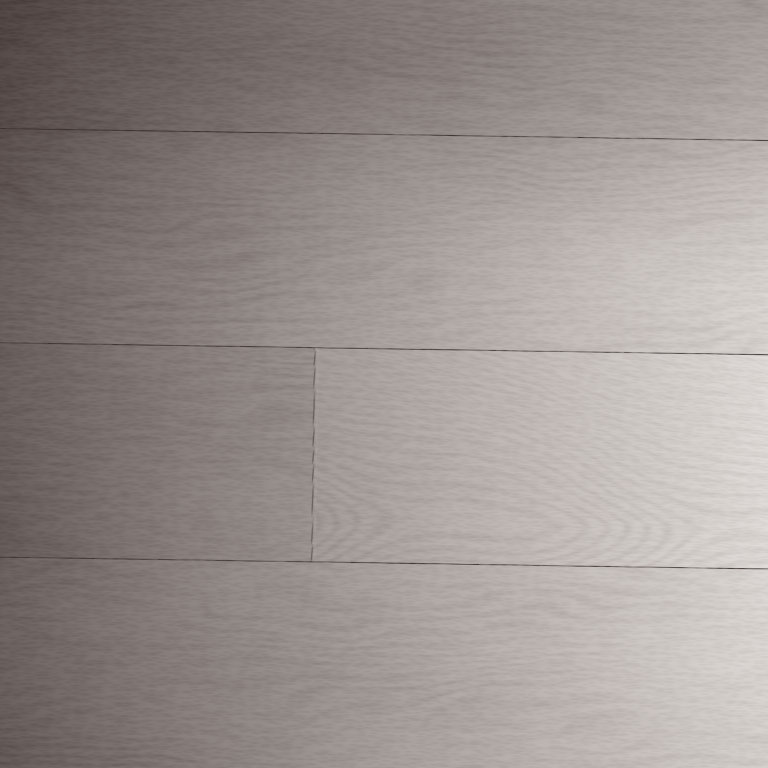
Give the GLSL for this texture, as a WebGL 1 fragment shader.

```glsl
precision highp float;
uniform vec2 u_resolution;

#define PLANK_HEIGHT 0.279
#define FIRST_SEAM 0.2747
#define TILT 0.0156
#define JOINT_X 0.406
#define SEAM_HALF_WIDTH 0.0006
#define RINGS 15.0
#define FIGURE_DEPTH 0.07
#define PORE_DEPTH 0.065
#define SHADE_COLOR vec3(0.305, 0.262, 0.25)
#define LIGHT_COLOR vec3(0.835, 0.812, 0.8)
#define SEAM_COLOR vec3(0.2, 0.165, 0.16)

vec2 hash2(vec2 p) {
  return fract(sin(vec2(dot(p, vec2(127.1, 311.7)),
                        dot(p, vec2(269.5, 183.3)))) * 43758.5);
}

// Distance to the nearest scattered point
float cellular(vec2 p) {
  vec2 cell = floor(p), local = fract(p);
  float nearest = 2.0;
  for (int j = -1; j <= 1; j++) {
    for (int i = -1; i <= 1; i++) {
      vec2 o = vec2(float(i), float(j));
      nearest = min(nearest, length(o + hash2(cell + o) - local));
    }
  }
  return nearest;
}

// Layered, rotated sines, roughly -1 to 1
float waves(vec2 p) {
  float sum = 0.0, amp = 0.5;
  for (int i = 0; i < 4; i++) {
    sum += amp * sin(p.x + 1.7 * sin(p.y + float(i)));
    p = mat2(1.2, 1.4, -1.4, 1.2) * p + 3.1;
    amp *= 0.55;
  }
  return sum;
}

// Growth rings: long streaks, or nested arches on a cathedral board
float figure(vec2 q, vec2 seed, float cathedral) {
  float warp = waves(q * vec2(4.5, 4.0) + seed * 40.0);
  float streaks = RINGS * q.y + 2.4 * warp;
  float arches = 23.0 * length(vec2(q.y - 0.2, 0.09)) + 18.0 * q.x
               + 1.3 * sin(15.0 * q.x + 2.0 * q.y) + 1.1 * warp;
  float ring = 0.5 + 0.5 * sin(6.2832 * mix(streaks, arches, cathedral));
  float patches = 0.5 + 0.5 * waves(q * vec2(7.0, 6.0) + seed * 17.0);
  float low = 1.0 - smoothstep(0.1, 0.8, q.y);
  return ring * ring * mix(0.1 + 0.7 * patches, 0.4 + 0.4 * low, cathedral)
       + 0.45 * patches * (1.0 - cathedral);
}

// Light from the right, falling off to the upper left
float lighting(vec2 p) {
  float across = 0.2 + 0.97 * p.x - 0.15 * p.x * p.x;
  float top = (0.18 + 0.2 * p.x) * smoothstep(0.58, 1.0, p.y);
  float bottom = 0.04 * (1.0 - smoothstep(0.0, 0.25, p.y));
  return across - top - bottom;
}

// Dark short dashes around scattered points
float flecks(vec2 p) {
  return 1.0 - smoothstep(0.1, 0.6, cellular(p));
}

float line(float dist, float halfWidth, float px) {
  return 1.0 - smoothstep(halfWidth - px, halfWidth + px, abs(dist));
}

void main() {
  vec2 p = gl_FragCoord.xy / u_resolution;
  float px = 0.75 / min(u_resolution.x, u_resolution.y);

  // Planks: rows, with a butt joint in row zero
  float v = (p.y + TILT * p.x - FIRST_SEAM) / PLANK_HEIGHT;
  float row = floor(v);
  vec2 q = vec2(p.x, v - row);
  float jointRow = 1.0 - step(0.5, abs(row));
  float jointDist = p.x - JOINT_X - 0.004 * q.y;
  float rightBoard = jointRow * step(0.0, jointDist);
  vec2 seed = hash2(vec2(row + 5.0, rightBoard + 2.0));

  // Wood tone: rings, short pores and fine fibres
  float tone = lighting(p) + 0.02 * (seed.x - 0.5)
             + jointRow * mix(-0.02, 0.025, rightBoard);
  tone -= FIGURE_DEPTH * (figure(q, seed, rightBoard) - 0.3);
  float slant = 0.14 * rightBoard * q.y * (p.x - JOINT_X);
  vec2 grain = p + vec2(0.0, TILT * p.x + slant
             + 0.004 * waves(q * 4.0 + seed * 9.0));
  float pores = flecks(grain * vec2(17.0, 135.0) + seed * 50.0);
  float fibres = flecks(grain * vec2(60.0, 270.0) + seed * 90.0);
  tone -= PORE_DEPTH * (0.45 * pores + 0.7 * fibres - 0.45);
  vec3 color = mix(SHADE_COLOR, LIGHT_COLOR, tone);

  // Seams, thin and worn into uneven dashes
  float seamDist = (fract(v + 0.5) - 0.5) * PLANK_HEIGHT;
  float wear = smoothstep(0.1, 0.65, cellular(vec2(p.x * 19.0, row * 3.0)));
  float nicks = 0.5 + 0.5 * sin(p.x * 330.0 + 3.0 * sin(p.x * 47.0));
  float seam = line(seamDist, SEAM_HALF_WIDTH, px)
             * (0.4 + 0.4 * wear + 0.2 * nicks);
  color = mix(color, SEAM_COLOR, seam);

  // Joint: fainter, in slanted broken dashes with a pale lip
  float dash = fract(q.y * 9.0 + 0.3 * sin(q.y * 13.0));
  float dashes = smoothstep(0.0, 0.25, dash) * (1.0 - smoothstep(0.6, 1.0, dash));
  float joint = line(jointDist - 0.0016 * (dash - 0.5), 0.0009, px);
  color += 0.02 * jointRow * line(jointDist - 0.004, 0.001, 0.002);
  color = mix(color, SEAM_COLOR, jointRow * joint * mix(0.15, 0.45, dashes));

  gl_FragColor = vec4(clamp(color, 0.0, 1.0), 1.0);
}
```
